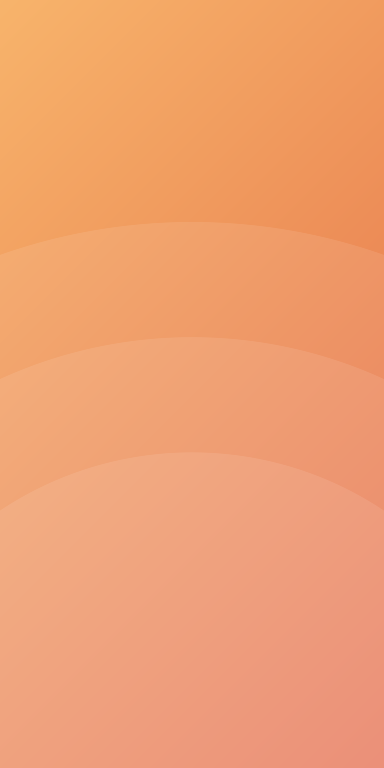
Write a WebGL 2 fragment shader that draws this background.

```glsl
#version 300 es
precision highp float;
// Warm diagonal gradient, amber to coral, under three translucent concentric discs.

uniform vec2 u_resolution;
out vec4 fragColor;

// Gradient stops, from upper left to lower right
const vec3 AMBER  = vec3(0.970, 0.705, 0.420);
const vec3 ORANGE = vec3(0.930, 0.560, 0.345);
const vec3 CORAL  = vec3(0.895, 0.420, 0.300);

// Discs, in units of the canvas width
const int   DISC_COUNT   = 3;
const vec2  DISC_CENTER  = vec2(0.5, -0.078);
const float OUTER_RADIUS = 1.5;
const float RADIUS_STEP  = 0.3;
const vec3  VEIL_COLOR   = vec3(1.0);
const float VEIL_ALPHA   = 0.09;

vec3 diagonalGradient(float t) {
    vec3 upper = mix(AMBER, ORANGE, clamp(t * 2.0, 0.0, 1.0));
    return mix(upper, CORAL, clamp(t * 2.0 - 1.0, 0.0, 1.0));
}

// Coverage of a disc with an edge one pixel wide
float discMask(vec2 p, float radius, float pixel) {
    float d = length(p - DISC_CENTER) - radius;
    return 1.0 - smoothstep(-0.5 * pixel, 0.5 * pixel, d);
}

void main() {
    vec2 p = gl_FragCoord.xy / u_resolution.x;
    float height = u_resolution.y / u_resolution.x;
    float pixel = 1.0 / u_resolution.x;

    // Background at 45 degrees, spanning corner to corner
    float t = (p.x + height - p.y) / (1.0 + height);
    vec3 color = diagonalGradient(t);

    // Each smaller disc adds another pale veil
    for (int i = 0; i < DISC_COUNT; i++) {
        float radius = OUTER_RADIUS - RADIUS_STEP * float(i);
        color = mix(color, VEIL_COLOR, VEIL_ALPHA * discMask(p, radius, pixel));
    }

    fragColor = vec4(color, 1.0);
}
```
